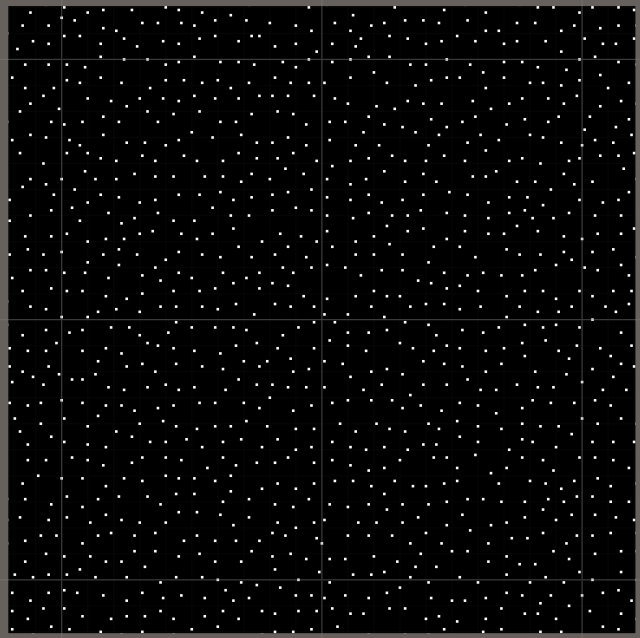
Reproduce this texture procedurally as a Shadertoy shader.

```glsl
// A black square board of tiny cells with sparse, evenly spread white cells,
// faint ruling and a brown-grey rim. The white cells are cellular noise points,
// pushed apart by their neighbours and then snapped to the board.

const float CELLS_PER_HEIGHT = 245.19;
const vec2 BOARD_CENTER = vec2(0.50293, 0.49902);
const float BOARD_HALF = 120.5;    // in cells
const float DOT_SPACING = 7.3;     // in cells
const float LINE_HALF = 0.2404;    // in cells
const float MINOR_STEP = 10.0;
const float MAJOR_STEP = 100.0;

const vec3 RIM_COLOR = vec3(0.40, 0.38, 0.36);
const vec3 BOARD_COLOR = vec3(0.0);
const vec3 DOT_COLOR = vec3(1.0);
const vec3 LINE_COLOR = vec3(0.50, 0.49, 0.49);

vec2 hash2(vec2 p) {
    vec3 q = fract(p.xyx * vec3(0.1031, 0.1030, 0.0973));
    q += dot(q, q.yzx + 33.33);
    return fract((q.xx + q.yz) * q.zy);
}

// Coverage of an axis-aligned square, softened over one pixel
float squareMask(vec2 p, float halfSize, float pixel) {
    vec2 cover = clamp((halfSize - abs(p)) / pixel + 0.5, 0.0, 1.0);
    return cover.x * cover.y;
}

// Coverage of ruled lines repeated on both axes
float gridMask(vec2 p, float stepSize, float halfWidth, float pixel) {
    vec2 d = abs(mod(p + 0.5 * stepSize, stepSize) - 0.5 * stepSize);
    vec2 cover = clamp((halfWidth - d) / pixel + 0.5, 0.0, 1.0);
    return max(cover.x, cover.y);
}

vec2 seedPoint(vec2 id, float jitter) {
    return id + 0.5 + jitter * (hash2(id + 217.0) - 0.5);
}

// Seed point moved away from neighbours closer than minGap
vec2 spreadPoint(vec2 id, float jitter, float minGap) {
    vec2 point = seedPoint(id, jitter);
    vec2 push = vec2(0.0);
    for (int y = -1; y <= 1; y++) {
        for (int x = -1; x <= 1; x++) {
            if (x == 0 && y == 0) continue;
            vec2 away = point - seedPoint(id + vec2(x, y), jitter);
            float gap = max(length(away), 0.001);
            push += away / gap * max(minGap - gap, 0.0);
        }
    }
    return point + 0.45 * push;
}

// White cells scattered over the board
float dotMask(vec2 p, float spacing, float pixel) {
    vec2 home = floor(p / spacing);
    float mask = 0.0;
    for (int y = -1; y <= 1; y++) {
        for (int x = -1; x <= 1; x++) {
            vec2 point = spreadPoint(home + vec2(x, y), 0.9, 0.95);
            vec2 snapped = floor(point * spacing + 0.5);
            mask = max(mask, squareMask(p - snapped, 0.5, pixel));
        }
    }
    return mask;
}

void mainImage(out vec4 fragColor, in vec2 fragCoord) {
    float pixel = CELLS_PER_HEIGHT / iResolution.y;
    vec2 p = (fragCoord - BOARD_CENTER * iResolution.xy) * pixel;

    // Board and dots
    float board = squareMask(p, BOARD_HALF, pixel);
    vec3 surface = mix(BOARD_COLOR, DOT_COLOR, dotMask(p, DOT_SPACING, pixel));

    // Faint minor ruling stays on the board, major ruling crosses the rim
    surface = mix(surface, LINE_COLOR, 0.04 * gridMask(p, MINOR_STEP, LINE_HALF, pixel));
    vec3 color = mix(RIM_COLOR, surface, board);
    color = mix(color, LINE_COLOR, 0.44 * gridMask(p, MAJOR_STEP, LINE_HALF, pixel));

    fragColor = vec4(color, 1.0);
}
```
